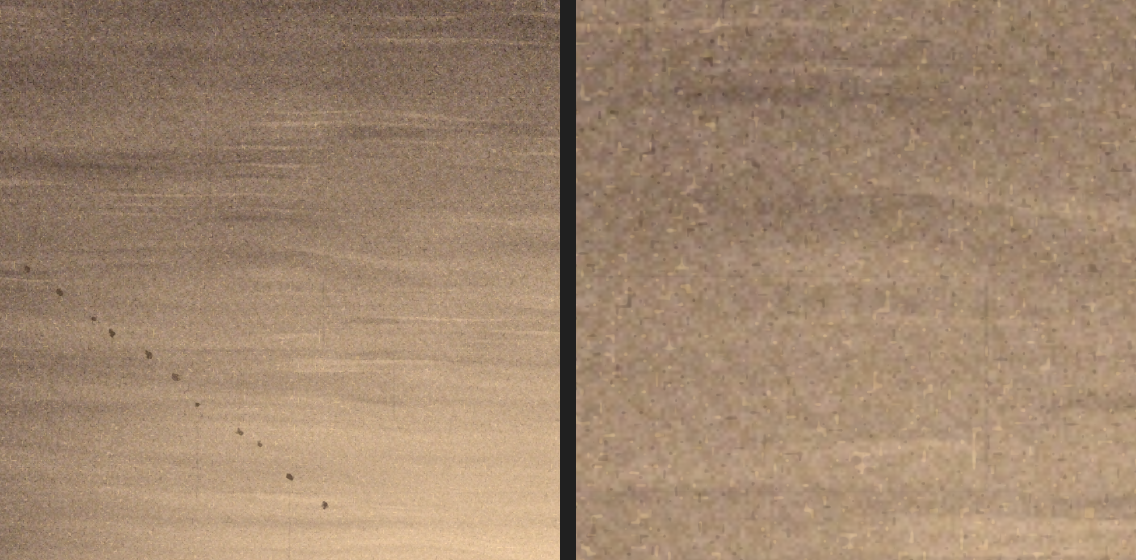
Left: the whole. Right: its middle third, enlarged.
Reproduce this texture procedurally as a WebGL 2 fragment shader.

```glsl
#version 300 es
precision highp float;
// Pale wooden floor boards, lit from the lower right, with fine speckle and dark crumbs.
uniform vec2 u_resolution;
out vec4 fragColor;

const vec3 SHADE_WOOD = vec3(0.468, 0.385, 0.328);
const vec3 LIT_WOOD = vec3(0.84, 0.717, 0.58);
const vec3 CRUMB = vec3(0.31, 0.23, 0.17);
const float BOARD_HEIGHT = 0.127;
const int CRUMB_COUNT = 11;

float hash(vec2 p) {
  return fract(sin(dot(p, vec2(12.9898, 78.233))) * 43758.5);
}

float noise(vec2 p) {
  vec2 cell = floor(p);
  vec2 f = fract(p);
  f = f * f * (3.0 - 2.0 * f);
  float low = mix(hash(cell), hash(cell + vec2(1.0, 0.0)), f.x);
  float high = mix(hash(cell + vec2(0.0, 1.0)), hash(cell + vec2(1.0, 1.0)), f.x);
  return mix(low, high, f.y);
}

float fbm(vec2 p) {
  float sum = 0.0;
  float weight = 0.5;
  for (int i = 0; i < 4; i++) {
    sum += weight * noise(p);
    p = p * 2.03 + 17.3;
    weight *= 0.5;
  }
  return sum / 0.9375;
}

// Light falling off towards the top and the left.
float floorLight(vec2 uv) {
  float depth = 1.0 - uv.y;
  return depth * (0.42 + 1.5 * uv.x - 0.75 * uv.x * uv.x) - 0.02;
}

// Long, slightly wavy fibres with thin pale and dark streaks.
float woodGrain(vec2 uv) {
  float bend = 0.045 * (fbm(uv * vec2(2.5, 7.0)) - 0.5) + 0.025 * uv.x;
  vec2 p = vec2(uv.x, uv.y + bend);
  float broad = fbm(p * vec2(2.0, 24.0)) - 0.5;
  float fine = fbm(p * vec2(4.0, 80.0) + 31.0) - 0.5;
  float patches = smoothstep(0.35, 0.7, noise(p * vec2(3.0, 9.0) + 5.0));
  float pale = smoothstep(0.66, 0.92, noise(p * vec2(4.0, 105.0) + 71.0));
  float dark = smoothstep(0.68, 0.95, noise(p * vec2(4.5, 75.0) + 43.0));
  return 0.3 * broad + 0.22 * fine + patches * (0.22 * pale - 0.17 * dark);
}

// Faint seams and small tone steps between staggered boards.
float boards(vec2 uv, float pixel) {
  float y = uv.y / BOARD_HEIGHT + 0.05;
  float row = floor(y);
  float x = uv.x * 1.3 + hash(vec2(row, 4.0));
  float endGap = abs(fract(x) - 0.5) / 1.3;
  float sideGap = (0.5 - abs(fract(y) - 0.5)) * BOARD_HEIGHT;
  float seam = 1.0 - smoothstep(0.0, 0.0015 + pixel, endGap);
  float edge = 1.0 - smoothstep(0.0, 0.002 + pixel, sideGap);
  float tone = hash(vec2(floor(x + 0.5), row)) - 0.5;
  return 0.06 * tone - 0.09 * seam - 0.03 * edge;
}

// Fine coloured speckle, strongest in the shade.
vec3 speckle(vec2 uv, float light) {
  float fine = noise(uv * 400.0) - 0.5;
  float coarse = noise(uv * 215.0 + 9.0) - 0.5;
  vec2 tint = vec2(noise(uv * 170.0 + 51.0), noise(uv * 150.0 + 87.0)) - 0.5;
  float strength = mix(0.88, 0.42, clamp(light, 0.0, 1.0));
  vec3 color = vec3(0.13 * fine + 0.08 * coarse);
  color += vec3(0.035, -0.012, 0.0) * tint.x + vec3(0.0, 0.01, -0.07) * tint.y;
  float glint = smoothstep(0.8, 0.98, noise(uv * 270.0 + 23.0));
  float pit = smoothstep(0.8, 0.98, noise(uv * 285.0 + 67.0));
  color += glint * vec3(0.14, 0.125, 0.07) - pit * vec3(0.13, 0.12, 0.10);
  return color * strength;
}

// Crumbs scattered along a falling diagonal.
float crumbs(vec2 uv, float pixel) {
  float cover = 0.0;
  for (int i = 0; i < CRUMB_COUNT; i++) {
    float id = float(i);
    float along = (id + 0.6 * hash(vec2(id, 1.0))) / float(CRUMB_COUNT);
    vec2 center = mix(vec2(0.04, 0.54), vec2(0.61, 0.08), along);
    center.y += 0.025 * (hash(vec2(id, 2.0)) - 0.5);
    float radius = mix(0.0025, 0.0065, hash(vec2(id, 3.0)));
    vec2 offset = uv - center;
    offset.y += 0.3 * offset.x;
    float rough = 0.006 * (noise(uv * 230.0 + id) - 0.5);
    float dist = length(offset) + rough - radius;
    float opacity = mix(0.5, 0.95, hash(vec2(id, 5.0)));
    cover = max(cover, opacity * (1.0 - smoothstep(-pixel, pixel + 0.001, dist)));
  }
  return cover;
}

void main() {
  vec2 uv = gl_FragCoord.xy / u_resolution;
  float pixel = 1.0 / min(u_resolution.x, u_resolution.y);
  float light = floorLight(uv);
  float tone = light + woodGrain(uv) + boards(uv, pixel);
  vec3 color = mix(SHADE_WOOD, LIT_WOOD, tone);
  color = mix(color, CRUMB, crumbs(uv, pixel));
  color += speckle(uv, light);
  fragColor = vec4(clamp(color, 0.0, 1.0), 1.0);
}
```
